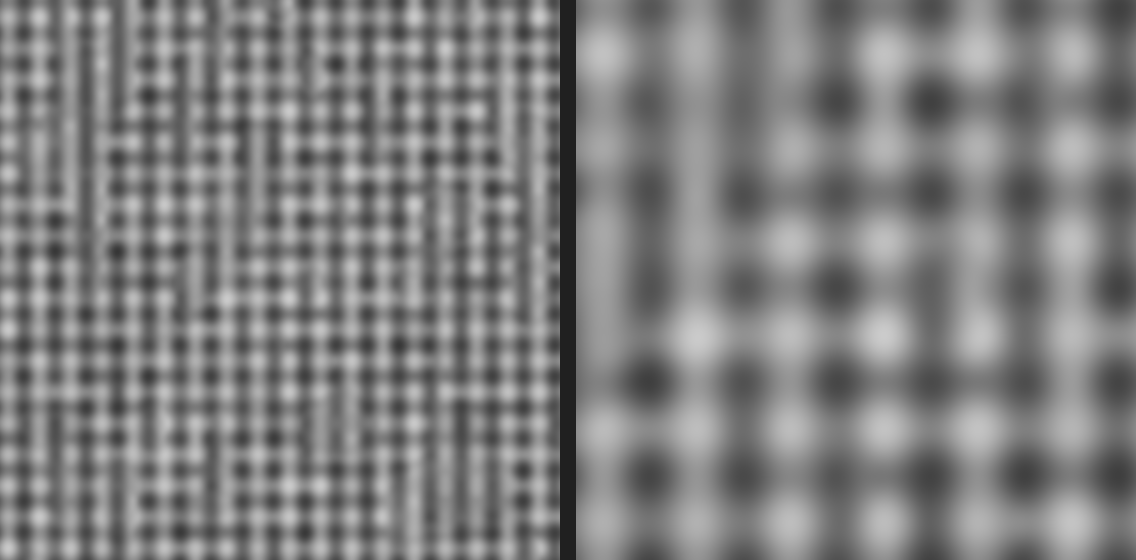
Left, the full canvas; right, a detail of the centre.
A Shadertoy shader for this pattern:

```glsl
// Soft grey woven cloth: about 18 by 18 blurred threads, built as crossed cosine
// waves (warp upright, weft level). Smooth lattice noise fades the weft into
// upright streaks and varies the grey from crossing to crossing.

float hash(vec2 p) {
    vec3 q = fract(p.xyx * vec3(0.1031, 0.1030, 0.0973));
    q += dot(q, q.yzx + 33.33);
    return fract((q.x + q.y) * q.z);
}

// Smooth lattice noise from -1 to 1
float noise(vec2 p) {
    vec2 cell = floor(p);
    vec2 blend = smoothstep(0.0, 1.0, p - cell);
    float lower = mix(hash(cell), hash(cell + vec2(1.0, 0.0)), blend.x);
    float upper = mix(hash(cell + vec2(0.0, 1.0)), hash(cell + 1.0), blend.x);
    return 2.0 * mix(lower, upper, blend.y) - 1.0;
}

void mainImage(out vec4 fragColor, in vec2 fragCoord) {
    // Each thread spans two units: centre at even values, gap at odd ones
    vec2 p = fragCoord / iResolution.xy * 35.86 - vec2(0.53, 0.75);
    vec2 thread = cos(3.14159 * p);

    // Weft vanishes in tall, narrow patches
    float weftStrength = smoothstep(-0.75, -0.1, noise(p * vec2(0.5, 0.22) + 61.3));
    float weave = 0.13 * thread.x + 0.092 * thread.y * weftStrength;

    // Wear is strongest where a thread meets a gap, so neighbours may join
    float wear = (0.062 - 0.02 * thread.x * thread.y) * noise(p + 40.0);
    float shade = 0.045 * noise(p * 0.5 + 90.0);

    fragColor = vec4(vec3(0.5 + weave + wear + shade), 1.0);
}
```
